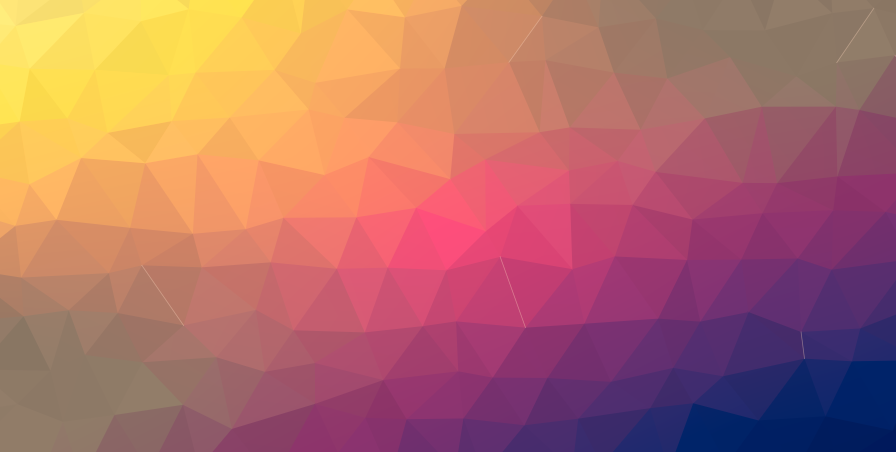
This background is drawn by a Shadertoy shader. Its source:

```glsl
// Low-poly sunset: a staggered, jittered grid is split into flat triangles, each
// tinted by a diagonal ramp (yellow, pink, navy) that dulls towards two corners.
// Triangle coverage is summed and normalised, which smooths every edge.

#define CELL vec2(0.128, 0.110)   // grid cell, in canvas heights
#define GRID_SHIFT vec2(0.05, 0.075)
#define JITTER 0.62               // vertex scatter, fraction of a cell
#define STAGGER 0.25              // sideways shift of alternate rows
#define FACET_SHADE 0.065         // brightness spread between facets
#define TAUPE vec3(0.555, 0.475, 0.40)
#define PLUM vec3(0.53, 0.19, 0.405)
#define SEAM_CHANCE 0.025         // share of cells with a pale hairline
#define SEAM_STRENGTH 0.3

vec2 hash2(vec2 p) {
    vec3 q = fract(p.xyx * vec3(0.1031, 0.1030, 0.0973));
    q += dot(q, q.yzx + 33.33);
    return fract((q.xx + q.yz) * q.zy);
}

float cross2(vec2 a, vec2 b) { return a.x * b.y - a.y * b.x; }

vec2 gridVertex(vec2 id) {
    vec2 offset = (hash2(id + 17.0) - 0.5) * JITTER;
    offset.x += STAGGER * (2.0 * mod(id.y, 2.0) - 1.0);
    return (id + offset) * CELL + GRID_SHIFT;
}

// Blends towards the next colour stop between positions a and b
vec3 rampTo(vec3 base, vec3 next, float a, float b, float t) {
    return mix(base, next, clamp((t - a) / (b - a), 0.0, 1.0));
}

// Smooth colour field; uv spans 0..1 on both axes
vec3 sunset(vec2 uv) {
    float along = 0.5 * (uv.x + 1.0 - uv.y);   // top left to bottom right
    float across = abs(uv.x + uv.y - 1.0);     // distance from that diagonal
    along += 0.15 * (across - 0.2) * (1.0 - smoothstep(0.3, 0.45, along));
    along -= 0.03 * smoothstep(0.8, 1.0, uv.x);

    vec3 c = vec3(1.0, 0.90, 0.47);
    c = rampTo(c, vec3(1.00, 0.87, 0.30), 0.00, 0.13, along);
    c = rampTo(c, vec3(1.00, 0.72, 0.38), 0.13, 0.25, along);
    c = rampTo(c, vec3(1.00, 0.54, 0.41), 0.25, 0.40, along);
    c = rampTo(c, vec3(0.97, 0.30, 0.47), 0.40, 0.51, along);
    c = rampTo(c, vec3(0.81, 0.25, 0.455), 0.51, 0.60, along);
    c = rampTo(c, vec3(0.47, 0.19, 0.44), 0.60, 0.72, along);
    c = rampTo(c, vec3(0.18, 0.165, 0.425), 0.72, 0.84, along);
    c = rampTo(c, vec3(0.00, 0.14, 0.41), 0.84, 0.88, along);
    c = rampTo(c, vec3(0.00, 0.08, 0.34), 0.88, 1.00, along);

    // Duller ramp of the two off-diagonal corners
    vec3 dull = rampTo(c, TAUPE, 0.25, 0.42, along);
    dull = rampTo(dull, PLUM, 0.53, 0.67, along);
    dull = rampTo(dull, c, 0.67, 0.74, along);
    return mix(c, dull, clamp((across - 0.05) / 0.65, 0.0, 1.0));
}

// Signed distance to the line a-b, positive on its left
float leftOf(vec2 p, vec2 a, vec2 b) {
    return cross2(b - a, p - a) / max(length(b - a), 1e-5);
}

float segmentDistance(vec2 p, vec2 a, vec2 b) {
    vec2 e = b - a;
    return length(p - a - e * clamp(dot(p - a, e) / dot(e, e), 0.0, 1.0));
}

// Coverage-weighted colour of one counter-clockwise facet
vec4 facet(vec2 p, vec2 a, vec2 b, vec2 c, float seed, float pixel, float aspect) {
    float d = min(leftOf(p, a, b), min(leftOf(p, b, c), leftOf(p, c, a)));
    float cover = clamp(0.5 + d / pixel, 0.0, 1.0);
    if (cover <= 0.0) return vec4(0.0);
    vec2 centre = mix((a + b + c) / 3.0, p, 0.15);
    vec3 tint = sunset(centre / vec2(aspect, 1.0));
    tint *= 1.0 + (seed - 0.5) * FACET_SHADE;
    return vec4(tint, 1.0) * cover;
}

float area(vec2 a, vec2 b, vec2 c) { return cross2(b - a, c - a); }

void mainImage(out vec4 fragColor, in vec2 fragCoord) {
    float pixel = 1.0 / iResolution.y;
    float aspect = iResolution.x * pixel;
    vec2 p = fragCoord * pixel;
    vec2 home = floor((p - GRID_SHIFT) / CELL);
    vec4 sum = vec4(0.0);
    float seam = 0.0;

    // Scattered vertices stay within the neighbouring cells
    for (int j = -1; j <= 1; j++)
    for (int i = -1; i <= 1; i++) {
        vec2 id = home + vec2(i, j);
        vec2 a = gridVertex(id);
        vec2 b = gridVertex(id + vec2(1, 0));
        vec2 c = gridVertex(id + vec2(1, 1));
        vec2 d = gridVertex(id + vec2(0, 1));

        // Split along the shorter diagonal unless that folds a triangle
        float foldAC = min(area(a, b, c), area(a, c, d));
        float foldBD = min(area(a, b, d), area(b, c, d));
        bool useBD = distance(b, d) < distance(a, c);
        if (foldAC <= 0.0 || (useBD && foldBD > 0.0)) {
            vec2 first = a;
            a = b; b = c; c = d; d = first;
        }
        vec2 seed = hash2(id + 71.0);
        sum += facet(p, a, b, c, seed.x, pixel, aspect);
        sum += facet(p, a, c, d, seed.y, pixel, aspect);

        // Occasional hairline on the shared diagonal
        if (hash2(id + 139.0).x < SEAM_CHANCE) {
            float gap = segmentDistance(p, a, c);
            seam = max(seam, 1.0 - smoothstep(0.0, max(0.002, pixel), gap));
        }
    }
    vec3 color = sum.rgb / max(sum.a, 1e-4);
    color = mix(color, vec3(1.0, 0.85, 0.75), seam * SEAM_STRENGTH);
    fragColor = vec4(color, 1.0);
}
```
